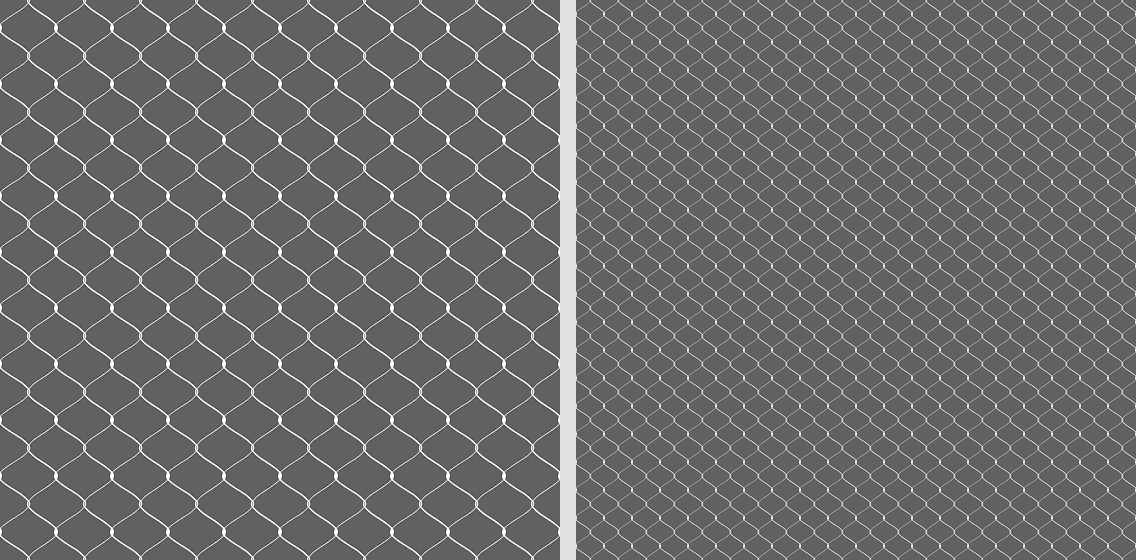
Left, the tile; right, the same tile 2 across and 2 down.
A Shadertoy shader for this pattern:

```glsl
// Chain-link wire mesh: pale wires on flat grey, drawn as vertical cosine waves
// in mirrored neighbouring columns that overlap into small rings and solid knots.
// Falling strands are thick, rising strands thin; a speckled dark rim hugs them.

#define REPEATS      10.0    // mesh cells across and down
#define RING_OVERLAP 0.018   // how far wires pass each other at the rings, in cells
#define KNOT_OVERLAP 0.016   // the same at the solid knots
#define RING_SHIFT   0.010   // sideways offset of the rings
#define THICK_HALF   0.0136  // half width of falling strands
#define THIN_HALF    0.0080  // half width of rising strands
#define KNOT_EXTRA   0.0075  // added half width at the knots, a third of it at rings
#define RIM_WIDTH    0.018   // reach of the dark rim beside a wire
#define GRAIN_CELLS  320.0   // rim speckles across the canvas
#define GROUND_GREY  vec3(0.38)
#define RIM_GREY     vec3(0.27)
#define WIRE_WHITE   vec3(0.99)

const float TAU = 6.2831853;

float hash(uvec2 cell) {
    uint h = cell.x * 1597334677u ^ cell.y * 3812015801u;
    h = (h ^ (h >> 15)) * 2246822519u;
    h ^= h >> 13;
    return float(h & 0xffffu) / 65535.0;
}

float latticeValue(vec2 cell) {
    return hash(uvec2(mod(cell, GRAIN_CELLS)));
}

// Value noise whose lattice wraps at the canvas edges
float wrappedNoise(vec2 uv) {
    vec2 p = uv * GRAIN_CELLS;
    vec2 cell = floor(p);
    vec2 f = smoothstep(0.0, 1.0, fract(p));
    float low = mix(latticeValue(cell), latticeValue(cell + vec2(1, 0)), f.x);
    float high = mix(latticeValue(cell + vec2(0, 1)), latticeValue(cell + vec2(1, 1)), f.x);
    return mix(low, high, f.y);
}

// Signed distance, in cells, to the edge of the wire in one half-cell column
float wireDistance(vec2 p, float column) {
    float side = 1.0 - 2.0 * mod(column, 2.0);
    float wave = cos(TAU * p.y);
    float ring = smoothstep(0.84, 1.0, wave);
    float knot = smoothstep(0.88, 0.98, -wave);

    // Overlap bulges only near the crossings, which keeps the rings short
    float overlap = RING_OVERLAP * ring + KNOT_OVERLAP * smoothstep(0.5, 1.0, -wave);
    float reach = 0.25 + overlap;
    float lean = -side * sin(TAU * p.y);
    float slope = reach * TAU * lean;
    float centre = 0.25 + 0.5 * column + side * reach * wave
                 + RING_SHIFT * (0.5 + 0.5 * wave);

    float halfWidth = mix(THICK_HALF, THIN_HALF, smoothstep(-0.6, 0.6, lean));
    halfWidth += KNOT_EXTRA * (knot + ring / 3.0);
    return abs(p.x - centre) * inversesqrt(1.0 + slope * slope) - halfWidth;
}

void mainImage(out vec4 fragColor, in vec2 fragCoord) {
    vec2 uv = fragCoord / iResolution.xy;
    vec2 p = uv * REPEATS;
    float pixel = REPEATS / min(iResolution.x, iResolution.y);

    // Nearest wire among this column and its two neighbours
    float column = floor(p.x * 2.0);
    float d = 1.0;
    for (int i = -1; i <= 1; i++) {
        d = min(d, wireDistance(p, column + float(i)));
    }

    // Ground, speckled rim, then wire
    float rim = 1.0 - smoothstep(0.8 * RIM_WIDTH, 1.5 * RIM_WIDTH, d);
    rim *= mix(0.15, 1.15, wrappedNoise(uv));
    float wire = clamp(0.5 - d / (0.85 * pixel), 0.0, 1.0);

    vec3 colour = mix(GROUND_GREY, RIM_GREY, min(rim, 1.0));
    colour = mix(colour, WIRE_WHITE, wire);
    fragColor = vec4(colour, 1.0);
}
```
